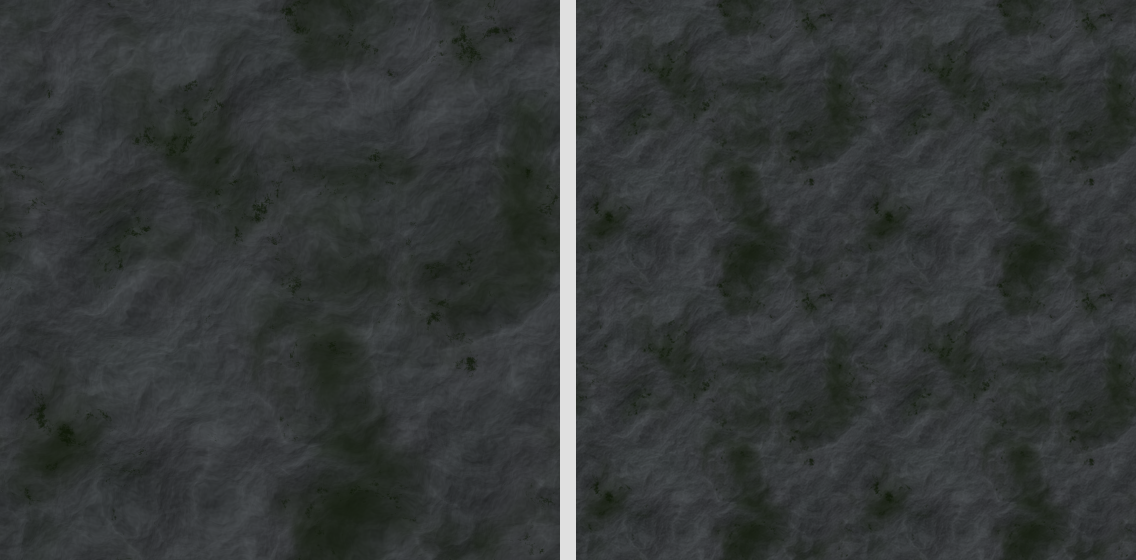
Left: one tile. Right: repeated 2 by 2.
This texture is drawn by a WebGL 2 fragment shader. Its source:

```glsl
#version 300 es
precision highp float;
// Dark slate wall with damp green moss, tiling on the unit square.
// Wrapped gradient noise gives lit relief, thin raised creases,
// soft moss stains and crumbly flecks that gather inside the stains.

uniform vec2 u_resolution;
out vec4 fragColor;

// Random unit gradient for a lattice cell
vec2 cellGradient(vec2 cell, float seed) {
    uvec2 k = uvec2(cell) * uvec2(1597u, 3571u) + uint(seed) * 7919u;
    uint h = (k.x ^ (k.y * 40503u)) * 747796405u + 2891u;
    h = ((h >> 15) ^ h) * 277803737u;
    h ^= h >> 16;
    float angle = float(h & 65535u) / 65536.0 * 6.28319;
    return vec2(cos(angle), sin(angle));
}

// Gradient noise with a whole number of cells across the tile
float noise(vec2 uv, float cells, float seed) {
    vec2 p = uv * cells, i = floor(p), f = p - i;
    vec2 lo = mod(i, cells), hi = mod(i + 1.0, cells);
    vec2 w = f * f * f * (f * (f * 6.0 - 15.0) + 10.0);
    float a = dot(cellGradient(lo, seed), f);
    float b = dot(cellGradient(vec2(hi.x, lo.y), seed), f - vec2(1, 0));
    float c = dot(cellGradient(vec2(lo.x, hi.y), seed), f - vec2(0, 1));
    float d = dot(cellGradient(hi, seed), f - 1.0);
    return mix(mix(a, b, w.x), mix(c, d, w.x), w.y);
}

float fbm(vec2 uv, float cells, int octaves, float gain, float seed) {
    float sum = 0.0, amplitude = 0.5;
    for (int i = 0; i < octaves; i++) {
        sum += amplitude * noise(uv, cells, seed + float(i));
        cells *= 2.0;
        amplitude *= gain;
    }
    return sum;
}

// Whole-number shear: stretches features up to the right and still tiles
vec2 shear(vec2 uv) {
    return vec2(uv.x - uv.y, uv.y);
}

// Lumpy rock with sharp wrinkles and a few slanted folds
float relief(vec2 uv) {
    float wrinkles = -abs(noise(uv, 13.0, 21.0)) - 0.5 * abs(noise(uv, 27.0, 22.0));
    return fbm(uv, 8.0, 6, 0.5, 11.0) + 0.35 * wrinkles + 0.4 * noise(shear(uv), 9.0, 25.0);
}

// Broken bright fold line with a soft slope on one side
float crease(vec2 uv, float cells, float seed) {
    float v = noise(uv, cells, seed) + 0.1 * noise(uv, cells * 4.0, seed + 1.0);
    float line = exp(-abs(v) / 0.024);
    float slope = v > 0.0 ? exp(-v / 0.12) : exp(v / 0.024);
    float presence = smoothstep(0.0, 0.25, noise(uv, cells + 2.0, seed + 2.0));
    return (0.55 * line + 0.45 * slope) * presence;
}

void main() {
    vec2 uv = gl_FragCoord.xy / u_resolution;
    vec2 warped = uv + 0.08 * vec2(fbm(uv, 5.0, 5, 0.5, 31.0), fbm(uv, 5.0, 5, 0.5, 41.0));

    // Slate: broad tone, side-lit relief, creases and grain
    float light = 0.217 + 0.08 * fbm(warped, 4.0, 6, 0.6, 51.0);
    vec2 toLight = vec2(0.0016, -0.0024);
    light += 0.75 * (relief(warped + toLight) - relief(warped));
    light += 0.045 * crease(warped, 4.0, 61.0);
    light += 0.045 * crease(shear(warped), 4.0, 71.0);
    light += 0.03 * crease(warped, 9.0, 81.0);
    light += 0.016 * noise(uv, 140.0, 91.0);
    vec3 color = light * vec3(0.97, 1.02, 1.055);
    color += vec3(0.008, -0.002, 0.005) * noise(warped, 7.0, 95.0);

    // Moss: wide soft stains with a cloudy edge
    float damp = fbm(warped, 4.0, 5, 0.55, 101.0) + 0.25 * noise(uv, 3.0, 108.0);
    float stain = smoothstep(-0.08, 0.42, damp);
    color = mix(color, vec3(0.075, 0.11, 0.045), 0.75 * stain);

    // Crumbly flecks, split into specks by a strong fine octave
    float cluster = 0.75 * damp + 0.45 * noise(warped, 7.0, 111.0);
    float crumbs = fbm(uv + 0.5 * (warped - uv), 22.0, 5, 0.78, 121.0);
    float fleck = smoothstep(0.28, 0.62, cluster + 0.8 * crumbs);
    color = mix(color, vec3(0.045, 0.085, 0.015), 0.75 * fleck);

    fragColor = vec4(color, 1.0);
}
```
